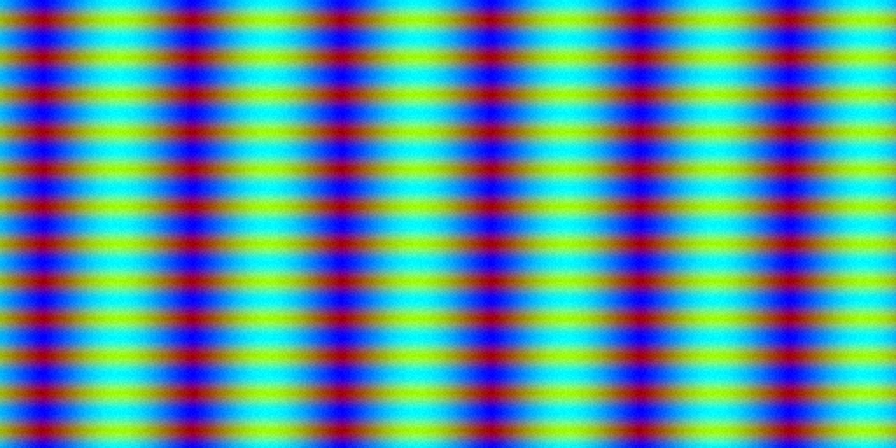
Reproduce this pattern procedurally as a Shadertoy shader.

```glsl
// Soft plaid of glowing bands: green swells across 6 columns while
// red and blue trade places down 12 rows, under a faint fine grain.
// Each channel is a power of a rectified sine, so every edge wraps.

// Sine-free hash of an integer cell, 0 to 1
float hash(vec2 cell) {
    vec3 p = fract(cell.xyx * vec3(0.1031, 0.1030, 0.0973));
    p += dot(p, p.yzx + 33.33);
    return fract((p.x + p.y) * p.z);
}

// Rectified sine: 0 at the start of each repeat, 1 halfway through
float arch(float repeats) {
    return abs(sin(3.14159265 * repeats));
}

void mainImage(out vec4 fragColor, in vec2 fragCoord) {
    vec2 uv = fragCoord / iResolution.xy;

    // Column valleys are dark in green; row valleys are red, crests blue
    float column = arch(uv.x * 6.0 - 0.289);
    float row = arch(uv.y * 12.0 - 0.47);

    vec3 color = vec3(
        0.62 * (1.0 - pow(row, 2.6)),
        0.98 * pow(column, 1.3),
        pow(row, 1.25));

    // Fine grain on a whole number of cells
    float grain = hash(floor(fract(uv) * vec2(512.0, 256.0))) - 0.5;
    color += 0.05 * grain;

    fragColor = vec4(clamp(color, 0.0, 1.0), 1.0);
}
```
